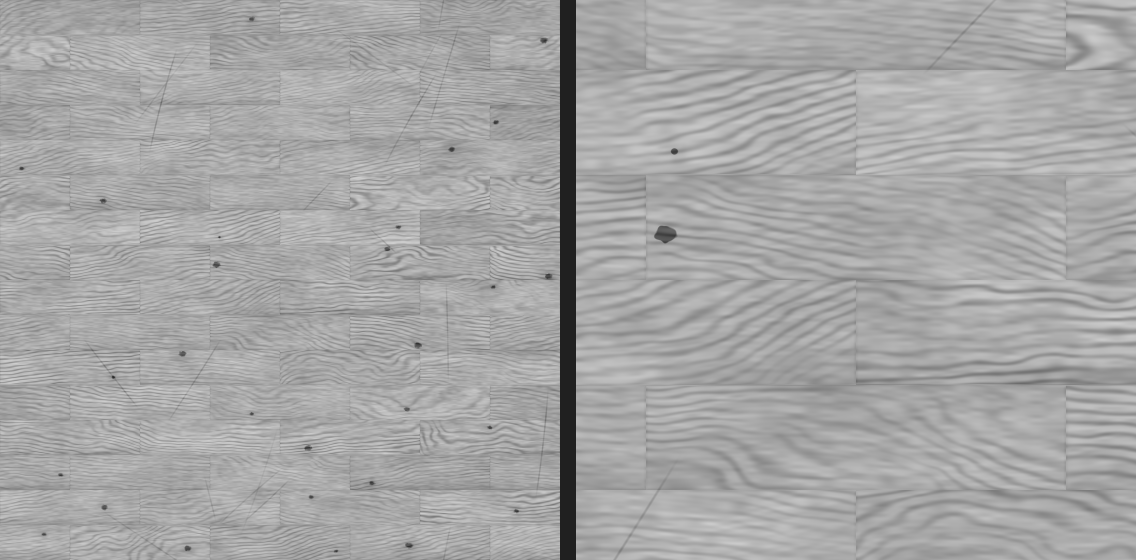
Left, the full canvas; right, a detail of the centre.
This texture is drawn by a Shadertoy shader. Its source:

```glsl
// Grey oak parquet: staggered planks with flowing grain, small knots and fine scratches.

const vec2  PLANKS        = vec2(4.0, 16.0);  // planks across, rows down
const float PLANK_ASPECT  = 4.0;              // plank length / plank height
const vec3  WOOD_COLOUR   = vec3(0.667);
const float PLANK_VARIETY = 0.05;
const float BLOTCH_DEPTH  = 0.13;
const float FIBRE_DEPTH   = 0.13;
const float EDGE_DEPTH    = 0.13;
const float SEAM_DEPTH    = 0.045;
const float SEAM_WIDTH    = 0.022;            // in plank heights
const float KNOT_CHANCE   = 0.4;
const float KNOT_DEPTH    = 0.32;
const int   SCRATCHES     = 18;
const float SCRATCH_WIDTH = 0.0007;           // in canvas widths
const float TAU           = 6.28319;

float hash(vec2 p) {
    return fract(sin(dot(p, vec2(127.1, 311.7))) * 43758.5);
}

float noise(vec2 p) {
    vec2 i = floor(p), f = fract(p);
    f = f * f * (3.0 - 2.0 * f);
    return mix(mix(hash(i), hash(i + vec2(1, 0)), f.x),
               mix(hash(i + vec2(0, 1)), hash(i + vec2(1, 1)), f.x), f.y);
}

float fbm(vec2 p) {
    return 0.55 * noise(p) + 0.3 * noise(p * 2.1 + 7.3) + 0.15 * noise(p * 4.3 + 3.1);
}

// Growth rings: nearly straight on some planks, curling on others; zero on average
float growthRings(vec2 p, vec2 id, vec2 seed) {
    float curl = pow(hash(id + 11.3), 2.0);
    float bold = pow(hash(id + 23.7), 2.0);
    float warp = noise(p * vec2(0.55, 1.1) + seed) + 0.25 * noise(p * vec2(1.8, 2.6) + seed);
    float tilt = (hash(id + 5.9) - 0.5) * 0.5;
    float phase = mix(9.0, 5.0, curl) * (p.y + tilt * p.x) + mix(2.5, 8.0, curl) * warp;
    phase += 0.5 * noise(p * vec2(3.0, 9.0) + seed);
    float ring = pow(0.5 + 0.5 * sin(TAU * phase), 2.0) - 0.375;
    float patches = smoothstep(0.15, 0.75, noise(p * vec2(0.9, 2.2) + seed + 31.0));
    float resolved = 1.0 - smoothstep(0.35, 0.8, fwidth(phase));
    return ring * mix(0.06, 0.17, bold) * (0.35 + 0.9 * patches) * resolved;
}

// Short pores and fibres running along the plank
float fibres(vec2 p, vec2 seed) {
    p.y += 0.12 * noise(p * vec2(0.8, 1.5) + seed);
    float coarse = noise(p * vec2(2.2, 17.0) + seed);
    float fine = noise(p * vec2(7.0, 30.0) + seed + 17.0);
    return 0.4 * coarse + 0.6 * fine - 0.5;
}

// Dark streaks along one long edge of some planks
float edgeStreak(vec2 p, vec2 id, vec2 seed) {
    float y = hash(id + 41.1) < 0.6 ? p.y : 1.0 - p.y;
    float reach = 0.5 * noise(vec2(p.x * 0.9, 0.0) + seed);
    float streaks = 0.4 + 0.6 * noise(p * vec2(1.2, 11.0) + seed);
    return (1.0 - smoothstep(0.0, 0.05 + reach, y)) * streaks * pow(hash(id + 53.9), 2.0);
}

float knot(vec2 p, vec2 id, float pixel) {
    vec2 centre = vec2(hash(id + 61.3) * PLANK_ASPECT, mix(0.08, 0.92, hash(id + 67.7)));
    float radius = mix(0.03, 0.08, hash(id + 71.9));
    float dist = length((p - centre) * vec2(0.75, 1.0)) + 0.03 * (noise(p * 22.0) - 0.5);
    float core = 1.0 - smoothstep(radius - pixel, radius + pixel, dist);
    float halo = exp(-dist * dist / (9.0 * radius * radius));
    return (core + 0.2 * halo) * step(hash(id + 79.1), KNOT_CHANCE);
}

// Thin straight marks crossing the planks, wrapped at the canvas border
float scratches(vec2 uv, float pixel) {
    float mark = 0.0;
    for (int i = 0; i < SCRATCHES; i++) {
        vec2 key = vec2(float(i), 3.7);
        vec2 offset = uv - vec2(hash(key), hash(key + 1.3));
        offset -= round(offset);
        float angle = TAU * 0.25 + (hash(key + 2.9) - 0.5) * 2.0;
        vec2 along = vec2(cos(angle), sin(angle));
        float t = dot(offset, along);
        float side = abs(dot(offset, vec2(-along.y, along.x)) + 0.6 * t * t * (hash(key + 8.1) - 0.5));
        float halfLength = mix(0.03, 0.11, hash(key + 4.7));
        float line = 1.0 - smoothstep(0.0, SCRATCH_WIDTH + pixel, side);
        line *= 1.0 - smoothstep(0.6, 1.0, abs(t) / halfLength);
        mark += line * mix(0.05, 0.14, hash(key + 6.1)) * (0.5 + 0.6 * noise(uv * 90.0));
    }
    return mark;
}

void mainImage(out vec4 fragColor, in vec2 fragCoord) {
    vec2 uv = fragCoord / iResolution.xy;
    float pixel = 1.0 / iResolution.y;
    float rowPixel = PLANKS.y * pixel;

    // Running bond: every other row shifts by half a plank
    vec2 grid = uv * PLANKS;
    grid.x += 0.5 * mod(floor(grid.y) + 1.0, 2.0);
    vec2 id = floor(grid);
    id.x = mod(id.x, PLANKS.x);
    vec2 p = fract(grid) * vec2(PLANK_ASPECT, 1.0);
    vec2 seed = 90.0 * vec2(hash(id + 0.7), hash(id + 2.3));

    // Wood tone
    float tone = PLANK_VARIETY * (hash(id + 83.3) - 0.5);
    tone += BLOTCH_DEPTH * (fbm(p * vec2(0.8, 2.0) + seed) - 0.5);
    tone += FIBRE_DEPTH * fibres(p, seed);
    tone -= growthRings(p, id, seed);
    tone -= EDGE_DEPTH * edgeStreak(p, id, seed);

    // Seams and wear
    vec2 border = min(p, vec2(PLANK_ASPECT, 1.0) - p);
    float seam = 1.0 - smoothstep(0.0, SEAM_WIDTH + rowPixel, min(border.x, border.y));
    tone -= SEAM_DEPTH * seam * (0.4 + 0.6 * noise(p * 3.0 + seed));
    tone -= KNOT_DEPTH * knot(p, id, rowPixel);
    tone -= scratches(uv, pixel);

    fragColor = vec4(clamp(WOOD_COLOUR + tone, 0.0, 1.0), 1.0);
}
```
